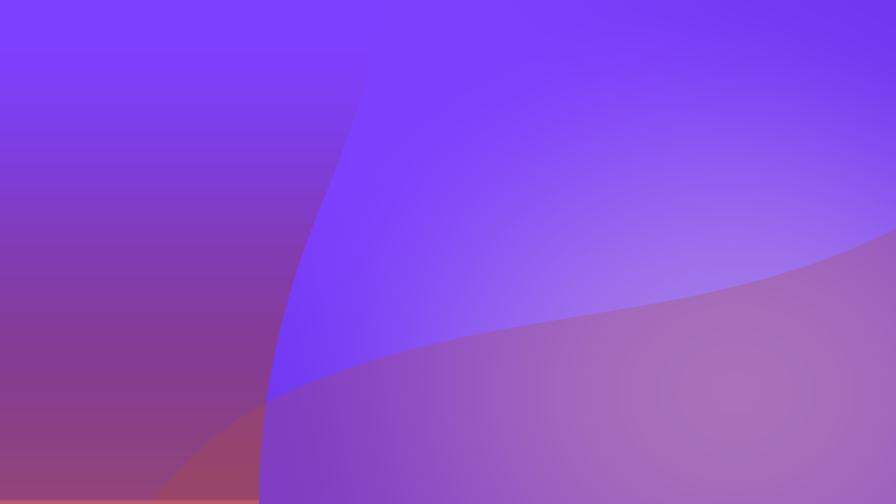
This background is drawn by a WebGL 1 fragment shader. Its source:

```glsl
precision highp float;
// Violet backdrop: a dusky panel on the left, a glowing panel on the right and
// a translucent amber hill. Two polynomial curves bound the flat shapes;
// vertical ramps and one soft elliptical glow colour them.

uniform vec2 u_resolution;

// Left border of the glowing panel: x for a given height.
float panelEdge(float y) {
  float bend = max(y - 0.6, 0.0);
  return 0.514 + 0.35 * y * y - 0.6 * bend * bend;
}

// Top of the hill: y for a given x.
float hillTop(float x) {
  float d = x - 1.134;
  float drop = max(-0.6 - d, 0.0);
  return 0.37 + d * (0.165 + d * (-0.015 + 0.2855 * d)) - 0.95 * drop * drop;
}

// Vertical ramp from wine at the bottom to violet at the top.
vec3 duskColor(float y) {
  vec3 color = mix(vec3(0.57, 0.27, 0.47), vec3(0.52, 0.235, 0.57), smoothstep(-0.05, 0.32, y));
  color = mix(color, vec3(0.495, 0.235, 0.81), smoothstep(0.22, 0.75, y));
  return mix(color, vec3(0.49, 0.25, 1.0), smoothstep(0.5, 0.97, y));
}

// Violet with deeper corners and a pale glow low on the right.
vec3 panelColor(vec2 p) {
  float lowLeft = (1.0 - smoothstep(0.1, 0.7, p.y)) * (1.0 - smoothstep(0.5, 1.1, p.x));
  float topRight = smoothstep(1.9, 2.8, p.x + p.y);
  vec3 color = mix(vec3(0.49, 0.25, 0.99), vec3(0.44, 0.22, 0.94), max(lowLeft, topRight));
  vec2 offset = (p - vec2(1.46, 0.22)) * vec2(1.0, 1.2) / 0.95;
  float glow = max(1.0 - dot(offset, offset), 0.0);
  return mix(color, vec3(0.65, 0.49, 0.90), glow * glow);
}

void main() {
  // The canvas spans 16/9 by 1 units.
  vec2 p = gl_FragCoord.xy / u_resolution * vec2(16.0 / 9.0, 1.0);
  float soft = 0.8 / u_resolution.y;

  // Dusk on the left, glowing panel on the right
  float panel = smoothstep(-soft, soft, p.x - panelEdge(p.y));
  vec3 color = mix(duskColor(p.y), panelColor(p), panel);

  // Amber hill laid over both
  float hill = smoothstep(-soft, soft, hillTop(p.x) - p.y);
  color = mix(color, vec3(0.68, 0.30, 0.20), 0.25 * hill);

  // Thin coral rim along the lower edge of the dusk
  float rim = (1.0 - smoothstep(0.004, 0.011, p.y)) * (1.0 - panel);
  color = mix(color, vec3(0.78, 0.38, 0.42), 0.7 * rim);

  gl_FragColor = vec4(color, 1.0);
}
```
